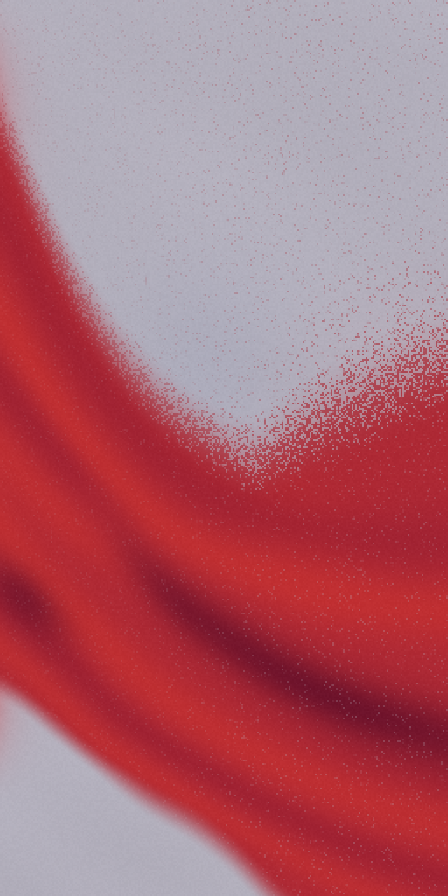
Write a Shadertoy shader that draws this background.

```glsl
#define GREY vec3(0.698, 0.685, 0.735)
#define RED vec3(0.68, 0.16, 0.205)
#define BRIGHT vec3(0.755, 0.185, 0.195)
#define SHADE vec3(0.61, 0.125, 0.195)
#define WINE vec3(0.43, 0.075, 0.17)
#define PINK vec3(0.76, 0.50, 0.54)
#define GRAIN_CELLS 256.0
#define LEFT_GRAIN 0.22
#define RIGHT_GRAIN 0.55
#define FOLD_WARP 0.035

float hash(vec2 p) {
    vec3 q = fract(p.xyx * 0.1031);
    q += dot(q, q.yzx + 33.33);
    return fract((q.x + q.y) * q.z);
}

float noise(vec2 p) {
    vec2 i = floor(p), f = fract(p);
    f = f * f * (3.0 - 2.0 * f);
    return mix(mix(hash(i), hash(i + vec2(1, 0)), f.x),
               mix(hash(i + vec2(0, 1)), hash(i + vec2(1, 1)), f.x), f.y);
}

float bell(float x, float width) {
    x /= width;
    return exp(-x * x);
}

float smoothMax(float a, float b, float k) {
    float h = max(k - abs(a - b), 0.0) / k;
    return max(a, b) + h * h * k * 0.25;
}

// Height of the falling left slope
float leftSlope(float x) {
    return 0.9 + 0.83 * exp(-pow(3.7 * x, 1.15));
}

// Height of the rising right slope
float rightSlope(float x) {
    float d = 1.0 - x;
    return 1.21 - 0.38 * d * (1.0 + d);
}

// Cloth colour from soft ridges that follow the slope
vec3 foldColor(vec2 p) {
    float x = p.x;
    float base = 0.464 - 0.8 * x + 0.2 * x * x;
    float s = (p.y - base) / (leftSlope(x) - base);
    s += FOLD_WARP * (noise(p * vec2(4.0, 3.0) + 7.0) - 0.5);
    float leftSide = 1.0 - smoothstep(0.12, 0.36, x);

    float light = 0.7 * bell(s - 0.07, 0.04)
                + 0.9 * bell(s - 0.28, 0.065)
                + 0.8 * leftSide * bell(s - 0.41 - 0.3 * x, 0.06)
                + 0.95 * bell(s - 0.65 - 0.1 * x, 0.075)
                + 0.5 * bell(x - 0.68, 0.15) * bell(s - 0.86, 0.12);
    float dark = 0.75 * bell(s - 0.165, 0.04)
               + 0.7 * leftSide * bell(s - 0.53 - 0.3 * x, 0.05)
               + 0.65 * bell(s - 0.83 - 0.06 * x, 0.07)
               + 0.4 * smoothstep(0.4, 1.0, x) * bell(s - 0.38, 0.07);

    // Deep hollow and the smaller one beside it
    float hollow = smoothstep(0.2, 0.42, x) * bell(s - 0.56 + 0.1 * x, 0.075);
    hollow *= 0.75 + 0.25 * bell(x - 0.75, 0.25);
    vec2 q = p - vec2(0.055, 0.665);
    hollow += 0.75 * bell(q.x - 0.2 * q.y, 0.10) * bell(q.y + 0.75 * q.x, 0.065);

    vec3 color = mix(RED, BRIGHT, min(light, 1.0));
    color = mix(color, SHADE, min(dark, 1.0));
    return mix(color, WINE, min(hollow, 1.0));
}

void mainImage(out vec4 fragColor, in vec2 fragCoord) {
    vec2 p = fragCoord / iResolution.xy * vec2(1.0, 2.0);
    float grain = hash(floor(p * GRAIN_CELLS) + 3.0);
    float rightSide = smoothstep(0.45, 0.85, p.x);

    // Mottled backdrop with a faint pink left rim
    vec2 streak = vec2(p.x * 3.0 + p.y, p.y * 5.0 + p.x * 2.0);
    vec3 color = GREY + 0.022 * (noise(streak) - 0.5);
    color -= vec3(0.025, 0.015, 0.005) * bell(p.x - 0.46, 0.2) * bell(p.y - 1.18, 0.25);
    float rim = exp(-p.x * 28.0) * smoothstep(2.05, 1.7, p.y) * smoothstep(0.2, 0.5, p.y);
    color = mix(color, PINK, 0.8 * rim);

    // Sprayed upper edge
    float top = smoothMax(leftSlope(p.x), rightSlope(p.x), 0.04);
    float spread = mix(0.095, 0.16, rightSide);
    float cover = smoothstep(-spread, spread, top - p.y);
    float mist = 0.09 * rightSide * smoothstep(0.36, 0.0, p.y - top);
    cover = max(cover, mist);
    float amount = mix(LEFT_GRAIN, RIGHT_GRAIN, smoothstep(0.2, 0.7, p.x));
    cover = mix(cover, smoothstep(grain - 0.08, grain + 0.08, cover), amount);

    // Soft lower edge
    float bottom = 0.464 - 0.74 * p.x - 0.012 * sin(p.x * 16.0 - 2.8);
    bottom += 0.02 * (noise(p * 8.0) - 0.5);
    float blur = mix(0.035, 0.06, p.x);
    cover *= smoothstep(-blur, blur, p.y - bottom);

    color = mix(color, foldColor(p), cover);
    color += 0.02 * (grain - 0.5);
    fragColor = vec4(color, 1.0);
}
```
